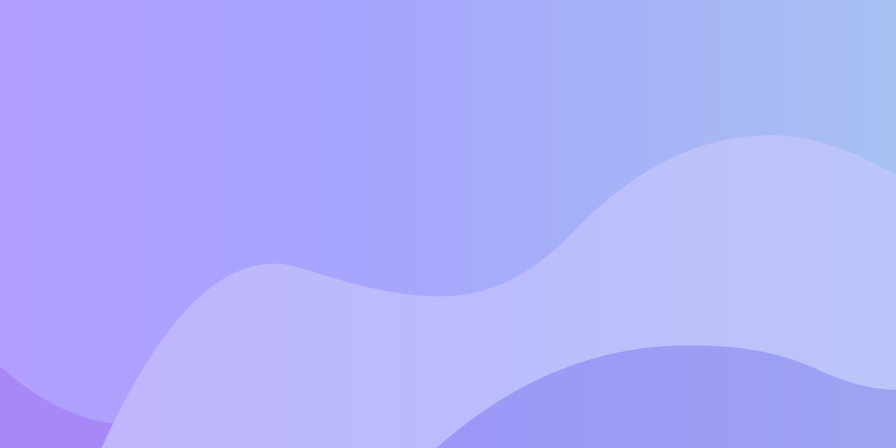
This background is drawn by a Shadertoy shader. Its source:

```glsl
// A knot holds x, height and slope; the result holds height and slope.
vec2 hermite(float x, vec3 a, vec3 b) {
    float span = b.x - a.x;
    float t = clamp((x - a.x) / span, 0.0, 1.0);
    float rise = b.y - a.y;
    float c2 = 3.0 * rise - span * (2.0 * a.z + b.z);
    float c3 = span * (a.z + b.z) - 2.0 * rise;
    float height = a.y + t * (span * a.z + t * (c2 + t * c3));
    float slope = a.z + t * (2.0 * c2 + 3.0 * t * c3) / span;
    return vec2(height, slope);
}

// Smooth curve through four knots, continued straight before the first
vec2 curve(float x, vec3 a, vec3 b, vec3 c, vec3 d) {
    if (x < a.x) return vec2(a.y + a.z * (x - a.x), a.z);
    if (x < b.x) return hermite(x, a, b);
    if (x < c.x) return hermite(x, b, c);
    return hermite(x, c, d);
}

// Antialiased coverage of the area under a curve
float below(float y, vec2 edge, float pixel) {
    float dist = (y - edge.x) / sqrt(1.0 + edge.y * edge.y);
    return 1.0 - smoothstep(-0.75 * pixel, 0.75 * pixel, dist);
}

// Horizontal gradient with three stops
vec3 ramp(float u, float middle, vec3 left, vec3 centre, vec3 right) {
    vec3 first = mix(left, centre, clamp(u / middle, 0.0, 1.0));
    return mix(first, right, clamp((u - middle) / (1.0 - middle), 0.0, 1.0));
}

void mainImage(out vec4 fragColor, in vec2 fragCoord) {
    vec2 uv = fragCoord / iResolution.xy;
    vec2 p = uv * vec2(2.0, 1.0);
    float pixel = 1.0 / iResolution.y;

    // Sky
    vec3 color = ramp(uv.x, 0.43, vec3(0.70, 0.62, 1.0),
                      vec3(0.648, 0.65, 0.99), vec3(0.66, 0.755, 0.95));

    // Violet corner
    vec3 violet = vec3(0.66, 0.53, 0.97);
    vec2 cornerEdge = hermite(p.x, vec3(0.0, 0.182, -0.87), vec3(0.253, 0.055, -0.10));
    color = mix(color, violet, below(p.y, cornerEdge, pixel));

    // Pale wave, in two halves that meet in its valley
    vec3 valley = vec3(0.979, 0.3385, 0.0);
    vec2 paleEdge = p.x < valley.x
        ? curve(p.x, vec3(0.2266, 0.0, 2.2), vec3(0.612, 0.4115, 0.0),
                vec3(0.703, 0.392, -0.31), valley)
        : curve(p.x, valley, vec3(1.276, 0.479, 1.05),
                vec3(1.719, 0.698, 0.0), vec3(2.0, 0.609, -0.58));
    vec3 pale = ramp(uv.x, 0.5, vec3(0.755, 0.705, 1.0),
                     vec3(0.737, 0.733, 0.99), vec3(0.735, 0.775, 0.975));
    color = mix(color, pale, below(p.y, paleEdge, pixel));

    // Deep wave in front
    vec2 deepEdge = curve(p.x, vec3(0.974, 0.0, 0.88), vec3(1.536, 0.229, 0.0),
                          vec3(1.823, 0.176, -0.46), vec3(2.0, 0.130, 0.0));
    vec3 deep = ramp(uv.x, 0.5, vec3(0.63, 0.56, 0.98),
                     vec3(0.61, 0.59, 0.97), vec3(0.615, 0.64, 0.95));
    color = mix(color, deep, below(p.y, deepEdge, pixel));

    fragColor = vec4(color, 1.0);
}
```
